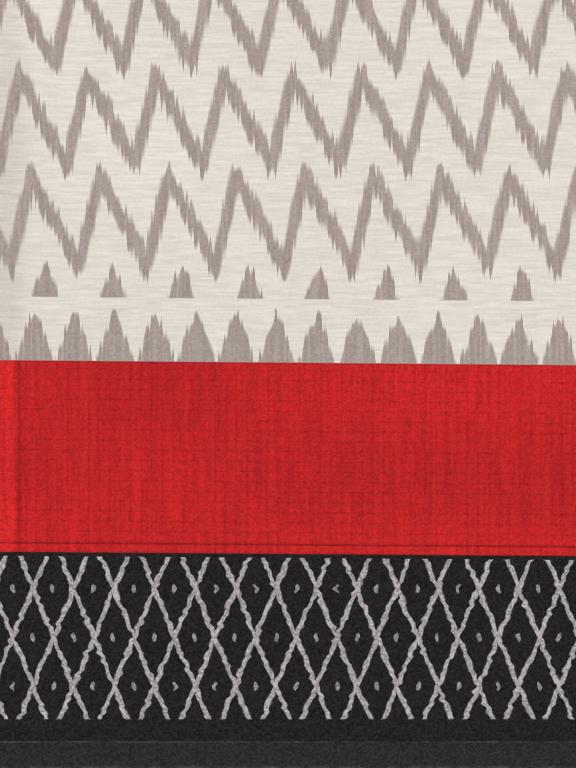
Write a WebGL 2 fragment shader that draws this pattern.

```glsl
#version 300 es
precision highp float;
uniform vec2 u_resolution;
out vec4 fragColor;

float hash(vec2 p) {
    vec3 q = fract(vec3(p.xyx) * 0.1031);
    q += dot(q, q.yzx + 33.33);
    return fract((q.x + q.y) * q.z);
}

float noise(vec2 p) {
    vec2 i = floor(p), f = fract(p);
    f = f * f * (3.0 - 2.0 * f);
    return mix(mix(hash(i), hash(i + vec2(1, 0)), f.x),
               mix(hash(i + vec2(0, 1)), hash(i + 1.0), f.x), f.y);
}

float segment(vec2 p, vec2 a, vec2 b) {
    vec2 d = b - a;
    return length(p - a - d * clamp(dot(p - a, d) / dot(d, d), 0.0, 1.0));
}

float band(float v, float center, float halfWidth, float soft) {
    return 1.0 - smoothstep(halfWidth - soft, halfWidth + soft, abs(v - center));
}

float repeatCentered(float x, float center, float period) {
    return (fract((x - center) / period + 0.5) - 0.5) * period;
}

// Leaning zigzag stroke, stretched along the warp
float zigzag(vec2 p, vec2 valley, float period, float height, float halfWidth) {
    const float STRETCH = 0.55;
    float x = fract((p.x - valley.x) / period + 0.7) * period;
    vec2 q = vec2(x, (p.y - valley.y) * STRETCH);
    float top = -height * STRETCH;
    float low = 0.7 * period;
    float d = segment(q, vec2(0, top), vec2(low, 0));
    d = min(d, segment(q, vec2(low, 0), vec2(period, top)));
    d = min(d, segment(q, vec2(low - period, 0), vec2(0, top)));
    d = min(d, segment(q, vec2(period, top), vec2(low + period, 0)));
    return 1.0 - smoothstep(halfWidth * 0.55, halfWidth * 1.25, d);
}

// Row of spires: feathered sides and a crisp base
float spires(vec2 p, float center, float period, float base, float height, float halfWidth, float feather, float px) {
    float x = abs(repeatCentered(p.x, center, period));
    float t = (base - p.y + feather) / height;
    float side = halfWidth * pow(clamp(1.0 - t, 0.0, 1.0), 0.8);
    float fill = 1.0 - smoothstep(side - 0.003, side + 0.0015, x);
    return fill * step(t, 1.0) * (1.0 - smoothstep(base - px, base + px, p.y));
}

vec3 creamCloth(vec2 p, float px) {
    float streak = noise(vec2(p.x * 390.0, p.y * 22.0)) - 0.5;
    float feather = streak * 0.022;
    float ink = 0.0;
    for (int i = 0; i < 3; i++) {
        float row = float(i);
        vec2 valley = vec2(0.0716 + 0.0156 * row, 0.083 + 0.131 * row);
        ink = max(ink, zigzag(p + vec2(0, feather), valley, 0.0889, 0.1146, 0.0078));
    }
    float slant = 0.0087 * p.x;
    ink = max(ink, spires(p, 0.0590, 0.0887, 0.386 + slant, 0.044, 0.018, feather, px));
    ink = max(ink, spires(p, 0.4128, 0.0526, 0.469 + slant, 0.064, 0.0255, feather, px));
    float weft = noise(vec2(p.x * 45.0, p.y * 480.0)) - 0.5;
    float grain = noise(p * vec2(420.0, 480.0)) - 0.5;
    vec3 cloth = vec3(0.890, 0.862, 0.815) + 0.06 * weft + 0.03 * grain;
    cloth -= 0.05 * band(p.x, 0.0, 0.03, 0.018) + 0.025 * (noise(p * 5.0) - 0.5);
    vec3 dye = vec3(0.625, 0.575, 0.550) + 0.14 * streak + 0.07 * grain;
    return mix(cloth, dye, ink * (0.9 + 0.2 * streak));
}

vec3 redCloth(vec2 p, float top, float bottom) {
    float grain = noise(p * vec2(430.0, 460.0)) - 0.5;
    float warp = noise(vec2(p.x * 260.0, p.y * 18.0)) - 0.5;
    float ribs = band(repeatCentered(p.x, 0.006, 0.0137), 0.0, 0.0011, 0.0009);
    float rows = band(repeatCentered(p.y - 0.0087 * p.x, 0.004, 0.0132), 0.0, 0.0010, 0.0009);
    vec3 color = vec3(0.755, 0.153, 0.160) * (1.0 + 0.17 * grain + 0.10 * warp);
    color *= 1.0 - 0.09 * ribs * noise(p * vec2(50.0, 160.0)) - 0.10 * rows * noise(p * 130.0);
    color *= 1.0 + 0.10 * (noise(p * vec2(5.0, 8.0)) - 0.5);
    // Fold and hems
    color *= 1.0 + 0.09 * (1.0 - smoothstep(0.016, 0.023, p.x));
    color *= 1.0 - 0.15 * band(p.x, 0.025, 0.002, 0.003);
    color *= 1.0 - 0.22 * band(p.y, bottom - 0.012, 0.0012, 0.001);
    return color * (1.0 - 0.25 * band(p.y, top, 0.001, 0.002));
}

// Crossing diagonals with an eye inside each diamond
float lattice(vec2 p, vec2 center, vec2 cell, float px) {
    vec2 wobble = vec2(noise(p * vec2(75.0, 180.0)) - 0.5, 0.0) * 0.005;
    vec2 q = (p + wobble - center) / cell;
    float a = abs(fract(q.x + q.y) - 0.5);
    float b = abs(fract(q.x - q.y) - 0.5);
    float d = min(a, b) * cell.x * 0.93;
    float lines = 1.0 - smoothstep(0.0032 - px, 0.0032 + px, d);
    vec2 eye = vec2(fract(q.x + q.y + 0.5) - 0.5, fract(q.x - q.y + 0.5) - 0.5);
    vec2 local = vec2(eye.x + eye.y, eye.x - eye.y) * 0.5 * cell;
    float dotMask = 1.0 - smoothstep(0.7, 1.3, length(local / vec2(0.0030, 0.0058)));
    return max(lines, 0.8 * dotMask);
}

vec3 blackCloth(vec2 p, float top, float px) {
    float grain = noise(p * vec2(400.0, 460.0)) - 0.5;
    vec3 color = vec3(0.145, 0.138, 0.142) + 0.07 * grain;
    float mask = lattice(p, vec2(0.043, 0.830), vec2(0.0527, 0.127), px);
    mask *= smoothstep(top + 0.004, top + 0.006, p.y) * (1.0 - smoothstep(0.935, 0.938, p.y));
    color = mix(color, vec3(0.645, 0.625, 0.620) + 0.24 * grain, mask);
    // Plain selvedge
    color += 0.035 * smoothstep(0.964, 0.968, p.y);
    color += 0.13 * band(p.y, 0.966, 0.0008, 0.0008) * noise(vec2(p.x * 90.0, 2.0));
    return color + 0.10 * smoothstep(0.996, 0.999, p.y) * noise(vec2(p.x * 120.0, 5.0));
}

void main() {
    vec2 p = vec2(gl_FragCoord.x, u_resolution.y - gl_FragCoord.y) / u_resolution.y;
    float px = 1.0 / u_resolution.y;
    float redTop = 0.469 + 0.0087 * p.x;
    float blackTop = 0.7185 + 0.0075 * p.x;
    vec3 color = creamCloth(p, px);
    color = mix(color, redCloth(p, redTop, blackTop), smoothstep(redTop - px, redTop + px, p.y));
    color = mix(color, blackCloth(p, blackTop, px), smoothstep(blackTop - px, blackTop + px, p.y));
    fragColor = vec4(clamp(color, 0.0, 1.0), 1.0);
}
```
